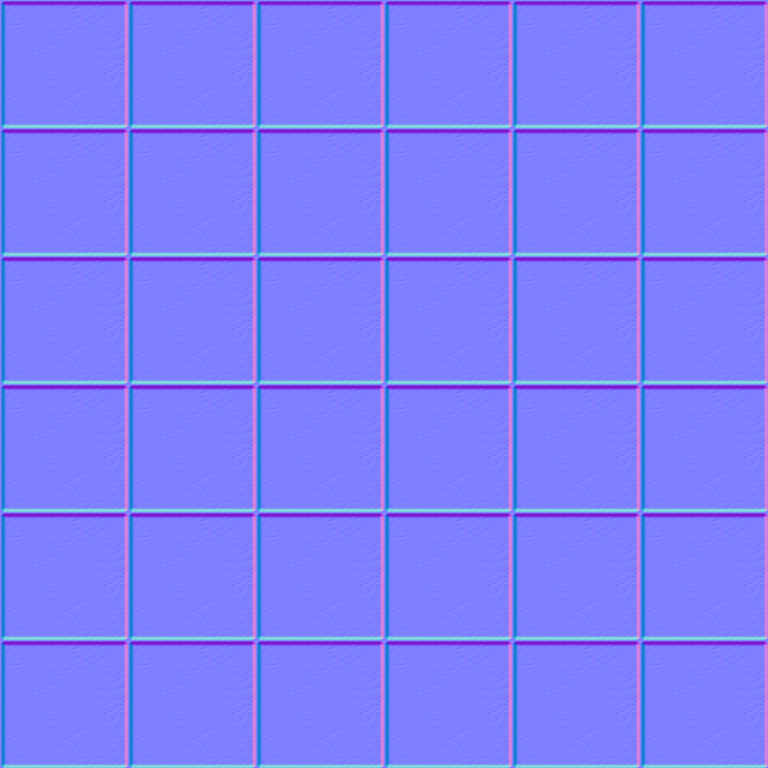
This texture map is drawn by a WebGL 2 fragment shader. Its source:

```glsl
#version 300 es
precision highp float;
// Normal map of a six by six grid of bevelled square tiles with faintly chipped faces.

uniform vec2 u_resolution;
out vec4 fragColor;

const float TILES = 6.0;
const vec2 GROOVE_SHIFT = vec2(0.005, -0.005);
const float TILE_HALF = 0.483;
const float CORNER_RADIUS = 0.02;

vec2 hash2(vec2 cell) {
    vec2 h = vec2(dot(cell, vec2(127.1, 311.7)), dot(cell, vec2(269.5, 183.3)));
    return fract(sin(h) * 43758.55);
}

// Distance to the nearest scattered cell point.
float cellular(vec2 p) {
    vec2 base = floor(p);
    float nearest = 4.0;
    for (int y = -1; y <= 1; y++) {
        for (int x = -1; x <= 1; x++) {
            vec2 cell = base + vec2(x, y);
            vec2 offset = cell + hash2(cell) - p;
            nearest = min(nearest, dot(offset, offset));
        }
    }
    return sqrt(nearest);
}

float layeredSines(vec2 p) {
    return 0.5 * sin(p.x + 1.7 * sin(p.y * 0.8))
         + 0.3 * sin(p.y * 2.1 - p.x * 1.3 + 0.7)
         + 0.2 * sin(p.x * 3.7 + p.y * 2.9 + 2.0);
}

// Chipped plaster height, slightly stretched along a diagonal.
float surfaceHeight(vec2 p) {
    vec2 diagonal = vec2(p.x + 0.5 * p.y, 1.1 * p.y - 0.5 * p.x);
    vec2 warped = diagonal + 0.02 * vec2(layeredSines(p * 31.0), layeredSines(p.yx * 27.0));
    float chips = smoothstep(0.42, 0.62, cellular(warped * vec2(17.0, 25.0)));
    float grain = cellular(warped * 46.0 + 9.0);
    return chips + 0.3 * grain;
}

vec2 surfaceSlope(vec2 p, float reach) {
    float h = surfaceHeight(p);
    float hx = surfaceHeight(p + vec2(reach, 0.0));
    float hy = surfaceHeight(p + vec2(0.0, reach));
    return vec2(h - hx, h - hy) / reach;
}

// Signed distance in x, outward direction in yz.
vec3 roundedSquare(vec2 p, float halfSize, float radius) {
    vec2 q = abs(p) - halfSize + radius;
    float dist = length(max(q, 0.0)) + min(max(q.x, q.y), 0.0) - radius;
    vec2 axis = q.x > q.y ? vec2(1.0, 0.0) : vec2(0.0, 1.0);
    vec2 outward = min(q.x, q.y) > 0.0 ? normalize(q) : axis;
    return vec3(dist, outward * sign(p));
}

// Steepness across the rim, with separate inner and outer falloff.
float bevelSlope(float dist, float inner, float outer, float strength) {
    float t = dist / (dist < 0.0 ? inner : outer);
    return strength * exp(-t * t);
}

void main() {
    vec2 uv = gl_FragCoord.xy / u_resolution;
    float pixel = TILES / min(u_resolution.x, u_resolution.y);
    vec2 local = fract(uv * TILES - GROOVE_SHIFT) - 0.5;

    // Rim: top and left sides are steeper and fade farther inward.
    vec3 rim = roundedSquare(local, TILE_HALF, CORNER_RADIUS);
    vec2 outward = rim.yz;
    float topLeft = smoothstep(-0.7, 0.7, dot(outward, vec2(-1.0, 1.0)));
    float nibble = 0.0015 * layeredSines(local * 95.0);
    float inner = max(mix(0.011, 0.016, topLeft), 0.7 * pixel);
    float outer = max(0.010, 0.7 * pixel);
    float steepness = bevelSlope(rim.x + nibble, inner, outer, mix(1.3, 1.55, topLeft));

    // Face wear: strongest in patches near the upper and right sides.
    float nearEdge = smoothstep(0.05, 0.45, max(local.x, local.y));
    float patches = smoothstep(-0.2, 0.6, layeredSines(local * 11.0 + 2.0));
    float wear = mix(0.25, 1.0, max(patches * 0.5, nearEdge * (0.4 + 0.6 * patches)));
    wear *= smoothstep(0.01, -0.02, rim.x);
    vec2 slope = outward * steepness
               + 0.0011 * wear * surfaceSlope(local, max(0.006, 0.5 * pixel));

    // Green channel points down the canvas.
    vec3 normal = normalize(vec3(slope.x, -slope.y, 1.0));
    fragColor = vec4(0.5 + 0.5 * normal - vec3(0.005, 0.0, 0.0), 1.0);
}
```
